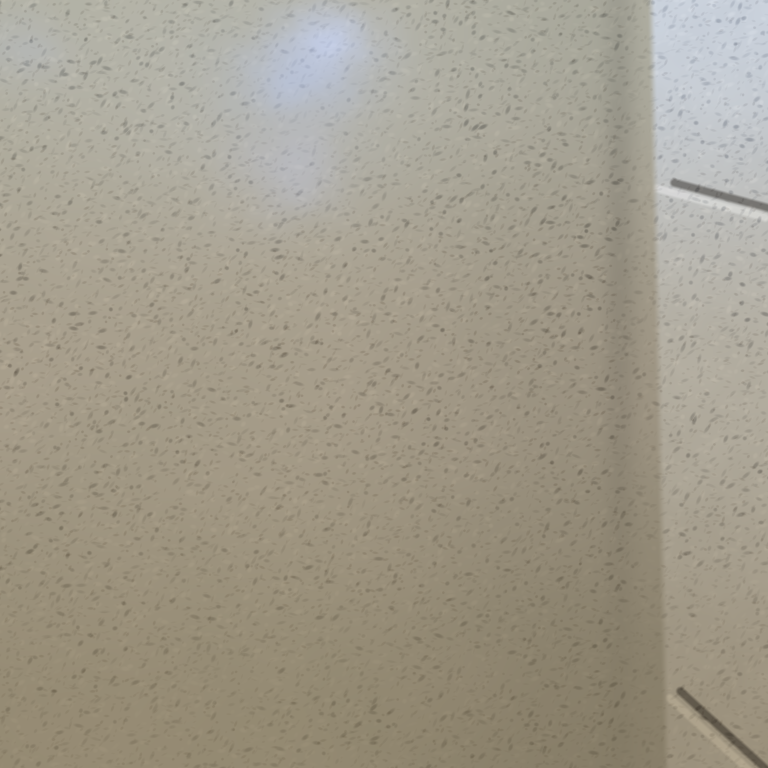
A WebGL 2 fragment shader for this texture:

```glsl
#version 300 es
precision highp float;
// Speckled stone slab with a soft window reflection, meeting a grooved upright panel.

uniform vec2 u_resolution;
out vec4 outColor;

vec3 hash3(vec2 cell) {
    vec3 q = fract(vec3(cell.xyx) * vec3(0.1031, 0.1030, 0.0973));
    q += dot(q, q.yzx + 33.33);
    return fract((q.xxy + q.yzz) * q.zyx);
}

// Layered sines: smooth cloudy variation, roughly -1 to 1
float clouds(vec2 p) {
    float sum = 0.0, amp = 0.5;
    for (int i = 0; i < 4; i++) {
        sum += amp * sin(p.x + 1.7 * sin(p.y * 0.8)) * cos(p.y - 1.3 * sin(p.x * 0.7));
        p = mat2(1.5, 1.1, -1.1, 1.5) * p + 2.3;
        amp *= 0.6;
    }
    return sum;
}

// Scattered soft ellipses, one candidate per cell, leaning up to the right
float flecks(vec2 p, float cells, float density, float size, float seed) {
    vec2 grid = p * cells;
    vec2 base = floor(grid);
    float cover = 0.0;
    for (int y = -1; y <= 1; y++) {
        for (int x = -1; x <= 1; x++) {
            vec2 cell = base + vec2(x, y);
            vec3 place = hash3(cell + seed);
            vec3 form = hash3(cell + seed + 71.7);
            vec2 d = grid - cell - place.xy;
            float angle = mix(-0.4, 1.3, form.x);
            float c = cos(angle), s = sin(angle);
            vec2 local = vec2(c * d.x + s * d.y, c * d.y - s * d.x);
            vec2 radii = size * vec2(mix(0.25, 0.65, form.y), mix(0.16, 0.27, form.z));
            float shape = 1.0 - smoothstep(0.3, 1.25, length(local / radii));
            float strength = mix(0.3, 1.0, form.z * form.z);
            cover = max(cover, shape * strength * step(place.z, density));
        }
    }
    return cover;
}

float glow(vec2 p, vec2 center, vec2 radii) {
    vec2 d = (p - center) / radii;
    return exp(-dot(d, d));
}

// Soft line from a to b
float stripe(vec2 p, vec2 a, vec2 b, float halfWidth, float soft) {
    vec2 ab = b - a;
    float t = clamp(dot(p - a, ab) / dot(ab, ab), 0.0, 1.0);
    return 1.0 - smoothstep(halfWidth - soft, halfWidth + soft, length(p - a - t * ab));
}

vec3 ramp(float t, vec3 low, vec3 mid, vec3 high) {
    return mix(mix(low, mid, smoothstep(0.0, 0.6, t)), high, smoothstep(0.5, 1.0, t));
}

vec3 slabColor(vec2 p) {
    vec3 col = ramp(p.y, vec3(0.57, 0.53, 0.44), vec3(0.645, 0.61, 0.54), vec3(0.69, 0.685, 0.635));
    col *= 1.02 - 0.09 * smoothstep(0.35, 0.82, p.x) * (1.0 - 0.4 * p.y);
    return col + vec3(0.010, 0.007, 0.008) * clouds(p * 9.0);
}

vec3 addReflection(vec3 col, vec2 p) {
    vec2 q = p + 0.018 * vec2(clouds(p * 22.0), clouds(p.yx * 19.0 + 4.0));
    col = mix(col, vec3(0.71, 0.72, 0.71), 0.5 * glow(q, vec2(0.36, 0.88), vec2(0.22, 0.15)));
    col = mix(col, vec3(0.72, 0.75, 0.81), 0.35 * glow(q, vec2(0.03, 0.93), vec2(0.06, 0.05)));
    col = mix(col, vec3(0.73, 0.74, 0.78), 0.7 * glow(q, vec2(0.385, 0.78), vec2(0.07, 0.06)));
    col = mix(col, vec3(0.73, 0.78, 0.90), 0.7 * glow(q, vec2(0.39, 0.90), vec2(0.075, 0.055)));
    return mix(col, vec3(0.78, 0.83, 0.96), 0.7 * glow(q, vec2(0.43, 0.95), vec2(0.055, 0.035)));
}

vec3 panelColor(vec2 p) {
    vec3 col = ramp(p.y, vec3(0.61, 0.57, 0.49), vec3(0.70, 0.68, 0.63), vec3(0.79, 0.82, 0.86));
    return col + 0.012 * clouds(p * 28.0);
}

vec3 addGroove(vec3 col, vec2 p, vec2 a, vec2 b, vec2 lipOffset, float soft) {
    float lip = stripe(p, a + lipOffset, b + lipOffset, 0.005, soft);
    float gap = stripe(p, a, b, 0.005, soft);
    col = mix(col, min(col * 1.12, vec3(0.84)), lip);
    return mix(col, col * vec3(0.62, 0.61, 0.60), gap);
}

void main() {
    vec2 p = gl_FragCoord.xy / u_resolution;
    float soft = max(0.0025, 1.0 / u_resolution.y);

    // Slab with its reflection and the shaded cove beside the panel
    vec3 slab = addReflection(slabColor(p), p);
    float cove = smoothstep(0.79, 0.825, p.x);
    slab *= 1.0 - 0.10 * glow(p, vec2(0.808, 0.75), vec2(0.022, 0.55));
    slab *= 1.0 + 0.03 * cove * p.y;

    // Upright panel with two slanted grooves
    float edge = 0.868 - 0.02 * p.y;
    float onPanel = smoothstep(edge - 0.006, edge + 0.006, p.x);
    vec3 panel = panelColor(p);
    panel = addGroove(panel, p, vec2(0.878, 0.762), vec2(1.02, 0.724), vec2(-0.024, -0.007), soft);
    panel = addGroove(panel, p, vec2(0.886, 0.100), vec2(1.02, -0.022), vec2(-0.014, -0.009), soft);
    vec3 col = mix(slab, panel, onPanel);

    // Mineral flecks, fainter toward the bottom and inside the bright reflection
    float washed = glow(p, vec2(0.40, 0.88), vec2(0.10, 0.13));
    float contrast = mix(0.55, 1.0, smoothstep(0.0, 0.6, p.y)) * (1.0 - 0.6 * washed);
    contrast *= 1.0 - 0.45 * cove * (1.0 - onPanel);
    float patches = 0.75 + 0.35 * clouds(p * 17.0 + 8.0);
    float dark = flecks(p, 72.0, 0.65, 0.85, 3.0);
    float fine = flecks(p, 115.0, 0.6, 0.9, 19.0);
    float pale = flecks(p, 84.0, 0.5, 1.1, 47.0);
    col -= vec3(0.18, 0.175, 0.16) * dark * contrast * patches;
    col -= vec3(0.07, 0.075, 0.075) * fine * contrast;
    col += vec3(0.035, 0.032, 0.028) * pale * contrast;

    outColor = vec4(clamp(col, 0.0, 1.0), 1.0);
}
```
